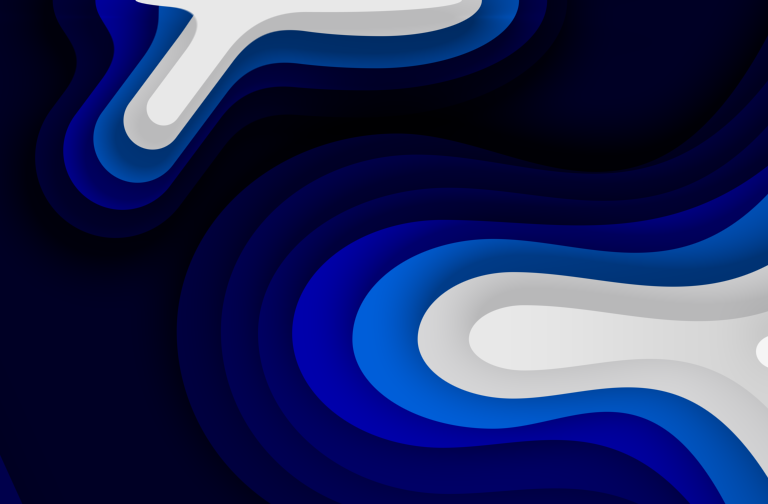
This background is drawn by a WebGL 1 fragment shader. Its source:

```glsl
precision highp float;
// Layered paper-cut waves: two stacks of nested, flowing shapes on deep navy.
// The right stack uses elliptical caps that run into cubic edges; the upper left
// stack blends a capsule with a half ellipse. Each layer casts a soft shadow.

uniform vec2 u_resolution;

// Design space: y points up, all lengths below are in these units.
const vec2 CANVAS = vec2(765.0, 502.0);
const float SHADOW_RANGE = 62.0;
const vec2 LOBE_SHADOW = vec2(8.0, 17.0);
const vec2 ARM_SHADOW = vec2(-8.0, -17.0);
const vec2 ARM_DIR = vec2(0.598, 0.801);
const float ARM_LENGTH = 260.0;
const float ARM_BLEND = 40.0;
const float SHELF_STRETCH = 1.5;

const vec3 NIGHT = vec3(0.0, 0.0, 0.145);
const vec3 CORNER = vec3(0.0, 0.0, 0.30);
const vec3 NAVY = vec3(0.0, 0.0, 0.25);
const vec3 INDIGO = vec3(0.0, 0.0, 0.33);
const vec3 DEEP_BLUE = vec3(0.0, 0.0, 0.40);
const vec3 ROYAL = vec3(0.0, 0.0, 0.67);
const vec3 AZURE = vec3(0.0, 0.37, 0.85);
const vec3 SILVER = vec3(0.84, 0.84, 0.845);
const vec3 PEARL = vec3(0.91);
const vec3 WHITE = vec3(0.96);

// cap: tip x, cap width, axis y. Edges: height, quadratic and cubic terms.
struct Lobe { vec3 cap; vec3 upper; vec3 lower; };

// Arm: round tip (center, radius) and shelf (center x, half width, depth).
struct Arm { vec3 tip; vec3 shelf; };

float lobeField(vec2 p, Lobe s) {
  float endX = s.cap.x + s.cap.y;
  float u = clamp((p.x - endX) / (CANVAS.x - endX), 0.0, 1.1);
  vec3 edge = p.y > s.cap.z ? s.upper : s.lower;
  float height = max(edge.x + u * u * (edge.y + u * edge.z), 1.0);
  return length(vec2(max(endX - p.x, 0.0) / s.cap.y, (p.y - s.cap.z) / height)) - 1.0;
}

// Field divided by its slope approximates the distance.
float lobeDistance(vec2 p, Lobe s) {
  const vec2 STEP = vec2(0.5, 0.0);
  float f = lobeField(p, s);
  vec2 slope = vec2(lobeField(p + STEP.xy, s), lobeField(p + STEP.yx, s)) - f;
  return f * STEP.x / max(length(slope), 0.0005);
}

float armDistance(vec2 p, Arm a) {
  vec2 q = p - a.tip.xy;
  float capsule = length(q - ARM_DIR * clamp(dot(q, ARM_DIR), 0.0, ARM_LENGTH)) - a.tip.z;
  vec2 e = p - vec2(a.shelf.x, CANVAS.y);
  vec2 radii = a.shelf.yz * vec2(e.x < 0.0 ? SHELF_STRETCH : 1.0, 1.0);
  float k = length(e / radii);
  float shelf = k * (k - 1.0) / max(length(e / (radii * radii)), 0.0001);
  float h = max(ARM_BLEND - abs(capsule - shelf), 0.0) / ARM_BLEND;
  return min(capsule, shelf) - h * h * ARM_BLEND * 0.25;
}

// Darken what lies below, then lay the fill on top with a smooth edge.
vec3 paint(vec3 below, float d, float shadowD, float strength, vec3 fill) {
  float s = clamp(1.0 - shadowD / SHADOW_RANGE, 0.0, 1.0);
  float px = 0.75 * CANVAS.y / u_resolution.y;
  return mix(fill, below * (1.0 - strength * s * s), smoothstep(-px, px, d));
}

vec3 addLobe(vec3 below, vec2 p, Lobe s, float strength, vec3 fill) {
  return paint(below, lobeDistance(p, s), lobeDistance(p - LOBE_SHADOW, s), strength, fill);
}

vec3 addArm(vec3 below, vec2 p, Arm a, float strength, vec3 fill) {
  return paint(below, armDistance(p, a), armDistance(p - ARM_SHADOW, a), strength, fill);
}

void main() {
  vec2 p = gl_FragCoord.xy * CANVAS.y / u_resolution.y;

  // Background with a lighter lower left corner
  float cornerD = (p.y + 2.2 * p.x - 49.0) / 2.42;
  vec3 col = paint(NIGHT, cornerD, cornerD, 0.1, CORNER);

  // Upper left arm, outside to inside
  float armFade = smoothstep(130.0, 390.0, p.x);
  float blueFade = 1.0 - 0.5 * armFade;
  col = addArm(col, p, Arm(vec3(115.0, 345.0, 80.0), vec3(360.0, 205.0, 117.0)), 0.65, NAVY * blueFade);
  col = addArm(col, p, Arm(vec3(122.0, 352.0, 59.0), vec3(365.0, 180.0, 90.0)), 0.3, ROYAL * blueFade);
  col = addArm(col, p, Arm(vec3(137.0, 364.0, 44.0), vec3(375.0, 142.0, 68.0)), 0.4, AZURE * (1.0 - 0.12 * armFade));
  col = addArm(col, p, Arm(vec3(152.0, 382.0, 29.0), vec3(380.0, 100.0, 36.0)), 0.42, SILVER);
  col = addArm(col, p, Arm(vec3(163.0, 394.0, 17.0), vec3(330.0, 130.0, 12.0)), 0.13, PEARL);

  // Right lobe, outside to inside
  float fade = 1.0 - 0.14 * smoothstep(480.0, CANVAS.x, p.x);
  col = addLobe(col, p, Lobe(vec3(176.0, 220.0, 172.0), vec3(197.0, -400.0, 498.0), vec3(210.0, 0.0, 0.0)), 0.75, NAVY * fade);
  col = addLobe(col, p, Lobe(vec3(220.0, 195.0, 172.0), vec3(176.0, -226.0, 300.0), vec3(186.0, 0.0, 0.0)), 0.35, INDIGO * fade);
  col = addLobe(col, p, Lobe(vec3(257.0, 190.0, 170.0), vec3(145.0, -166.0, 228.0), vec3(160.0, -150.0, 300.0)), 0.35, DEEP_BLUE * fade);
  col = addLobe(col, p, Lobe(vec3(291.0, 150.0, 170.0), vec3(113.0, -93.0, 147.0), vec3(114.0, -200.0, 390.0)), 0.4, ROYAL * fade);
  col = addLobe(col, p, Lobe(vec3(351.0, 140.0, 164.0), vec3(100.0, -155.0, 200.0), vec3(89.0, -293.0, 471.0)), 0.35, AZURE * fade);
  col = addLobe(col, p, Lobe(vec3(416.0, 95.0, 164.0), vec3(67.0, -111.0, 118.0), vec3(59.0, -165.0, 244.0)), 0.36, SILVER);
  col = addLobe(col, p, Lobe(vec3(467.0, 55.0, 164.0), vec3(34.0, -94.0, 88.0), vec3(31.0, -130.0, 168.0)), 0.14, PEARL * mix(1.0, fade, 0.6));
  col = addLobe(col, p, Lobe(vec3(753.0, 22.0, 152.0), vec3(17.0, 0.0, 0.0), vec3(18.0, 0.0, 0.0)), 0.06, WHITE);

  gl_FragColor = vec4(col, 1.0);
}
```
